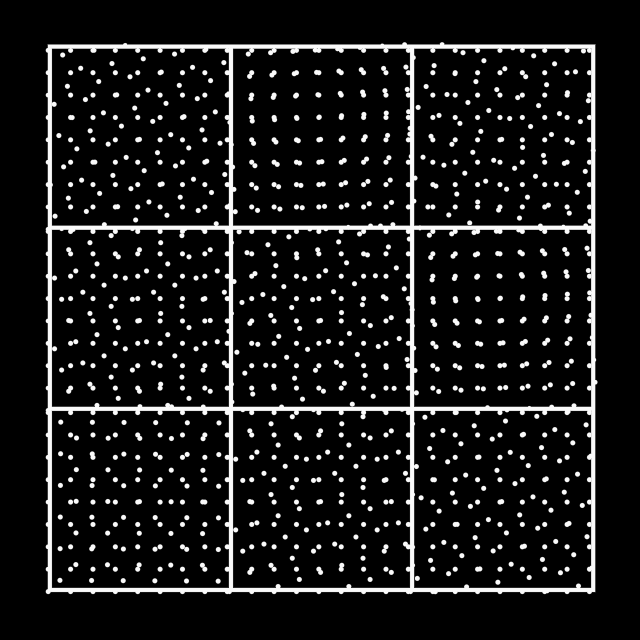
Give the GLSL for this pattern, as a WebGL 1 fragment shader.

```glsl
precision highp float;
// Three by three framed panels, each overlaying a square dot lattice with a twisted copy.

uniform vec2 u_resolution;

const vec3 INK = vec3(0.98);
const vec3 GROUND = vec3(0.0);
const vec2 FRAME_ORIGIN = vec2(0.0779, 0.0782);
const float PANEL_SIZE = 0.283;
const float LINE_HALF_WIDTH = 0.0033;
const float DOT_RADIUS = 0.0039;
const float DOT_SPACING = 0.03496;
const float EDGE_MARGIN = 0.0034;                // dot centres may lie this far outside a panel
const vec2 FIXED_ANCHOR = vec2(0.1373);          // a dot of the upright lattice
const vec2 TWIST_ANCHOR = vec2(0.1400, 0.1380);  // a dot of the twisted lattice
// Twist in degrees by column and row, symmetric about the diagonal
const mat3 TWIST = mat3(44.7, 18.43, 53.6,
                        18.43, 20.75, 3.4,
                        53.6, 3.4, 69.05);

mat2 rotation(float angle) {
  float c = cos(angle);
  float s = sin(angle);
  return mat2(c, s, -s, c);
}

// Signed distance to the nearest lattice dot whose centre belongs to the panel
float latticeDots(vec2 p, vec2 anchor, float angle) {
  mat2 turn = rotation(angle);
  vec2 local = (p - anchor) * turn;
  vec2 index = floor(local / DOT_SPACING + 0.5);
  vec2 center = anchor + turn * (index * DOT_SPACING);
  vec2 outside = abs(center - 0.5 * PANEL_SIZE) - 0.5 * PANEL_SIZE - EDGE_MARGIN;
  return max(outside.x, outside.y) > 0.0 ? 1.0 : length(p - center) - DOT_RADIUS;
}

// Signed distance to the square outline of one panel
float panelOutline(vec2 p) {
  vec2 q = abs(p - 0.5 * PANEL_SIZE) - 0.5 * PANEL_SIZE;
  float outer = max(q.x, q.y) - LINE_HALF_WIDTH;
  float inner = max(q.x, q.y) + LINE_HALF_WIDTH;
  return max(outer, -inner);
}

void main() {
  float side = min(u_resolution.x, u_resolution.y);
  vec2 uv = (gl_FragCoord.xy - 0.5 * u_resolution) / side + 0.5;
  float pixel = 1.0 / side;

  float d = 1.0;
  for (int col = 0; col < 3; col++) {
    for (int row = 0; row < 3; row++) {
      vec2 p = uv - FRAME_ORIGIN - vec2(float(col), float(row)) * PANEL_SIZE;
      d = min(d, panelOutline(p));
      d = min(d, latticeDots(p, FIXED_ANCHOR, 0.0));
      d = min(d, latticeDots(p, TWIST_ANCHOR, radians(TWIST[col][row])));
    }
  }

  float coverage = 1.0 - smoothstep(-0.7 * pixel, 0.7 * pixel, d);
  gl_FragColor = vec4(mix(GROUND, INK, coverage), 1.0);
}
```
